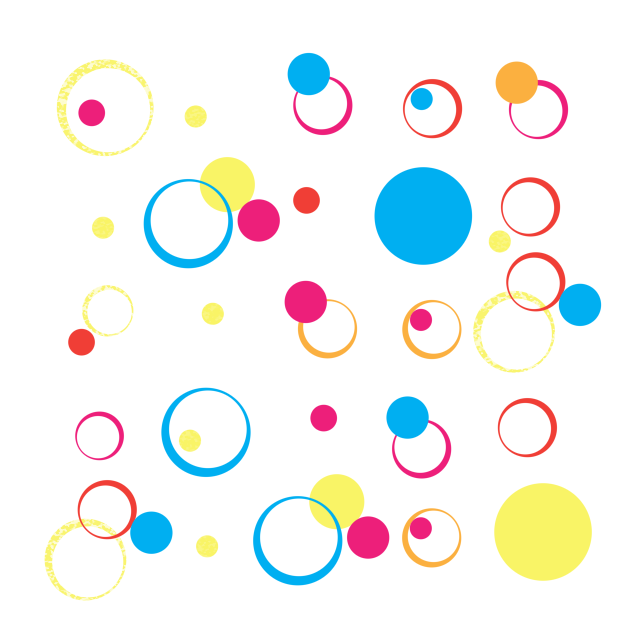
Give the GLSL for this pattern, as a three.js fragment shader.

```glsl
// Scattered bright discs and off-centre rings on white, in small clusters.
varying vec2 vUv;

const vec3 WHITE  = vec3(1.0);
const vec3 YELLOW = vec3(0.975, 0.955, 0.40);
const vec3 BLUE   = vec3(0.0, 0.685, 0.945);
const vec3 PINK   = vec3(0.93, 0.12, 0.48);
const vec3 RED    = vec3(0.94, 0.245, 0.21);
const vec3 ORANGE = vec3(0.985, 0.69, 0.25);

const float GRID = 5.0;         // clusters per side
const float MARGIN = 0.075;     // empty border
const float CELL = 0.17;        // cluster spacing
const float ROW_SHIFT = 0.026;  // shift shared by a row or column
const float JITTER = 0.016;     // shift of one cluster
const float DOT_JITTER = 0.05;  // shift of a lone dot
const float REACH = 0.15;       // farthest ink from a cluster centre
const float EDGE = 0.0011;      // half width of a smoothed edge
const float HOLE = 0.87;        // ring hole radius over ring radius
const float SHIFT = 0.08;       // hole shift over ring radius
const float GRAIN = 260.0;      // chalk grains across the canvas

const float RING = 0.0462;      // common radii
const float BIG_RING = 0.0697;
const float HUGE_DISC = 0.0762;
const float BALL = 0.033;
const float DOT = 0.0208;
const float SMALL_DOT = 0.0172;

vec3 ink = WHITE;

float hash(vec2 p) {
  vec3 q = fract(vec3(p.xyx) * 0.1031);
  q += dot(q, q.yzx + 33.33);
  return fract((q.x + q.y) * q.z);
}

float noise(vec2 p) {
  vec2 i = floor(p), f = fract(p);
  f = f * f * (3.0 - 2.0 * f);
  return mix(mix(hash(i), hash(i + vec2(1, 0)), f.x),
             mix(hash(i + vec2(0, 1)), hash(i + vec2(1, 1)), f.x), f.y);
}

// Chalk coverage: slanted pale flecks
float chalk() {
  vec2 p = vec2(vUv.x + 0.5 * vUv.y, vUv.y * 1.3 - 0.4 * vUv.x) * GRAIN;
  return smoothstep(0.2, 0.6, noise(p + 7.0));
}

void paint(float dist, vec3 colour, float cover) {
  ink = mix(ink, colour, cover * (1.0 - smoothstep(-EDGE, EDGE, dist)));
}

void disc(vec2 p, float r, vec3 colour) {
  paint(length(p) - r, colour, 1.0);
}

void chalkDot(vec2 p) {
  paint(length(p) - SMALL_DOT, YELLOW, mix(0.82, 1.0, chalk()));
}

// Ring whose band is widest towards the given direction
float ringDist(vec2 p, float r, vec2 wide) {
  return max(length(p) - r, HOLE * r - length(p + normalize(wide) * SHIFT * r));
}

void ring(vec2 p, float r, vec2 wide, vec3 colour) {
  paint(ringDist(p, r, wide), colour, 1.0);
}

void chalkRing(vec2 p, float r, vec2 wide) {
  paint(ringDist(p, r, wide), YELLOW, mix(0.3, 0.95, chalk()));
}

void largeCluster(vec2 p, float kind) {
  if (kind < 2.0) {           // chalk ring, red ring, blue ball
    chalkRing(p + vec2(0.036, 0.031), 0.0638, vec2(-0.6, 0.6));
    ring(p - vec2(-0.002, 0.047), RING, vec2(0.7, 0.6), RED);
    disc(p - vec2(0.067, 0.011), BALL, BLUE);
  } else if (kind < 4.0) {    // blue ring over yellow, pink ball
    disc(p - vec2(0.025, 0.044), 0.043, YELLOW);
    ring(p + vec2(0.036, 0.017), BIG_RING, vec2(-0.3, -0.9), BLUE);
    disc(p - vec2(0.074, -0.012), BALL, PINK);
  } else if (kind < 6.0) {    // huge disc
    disc(p, HUGE_DISC, kind < 5.0 ? YELLOW : BLUE);
  } else if (kind < 7.0) {    // blue ring holding a dot
    ring(p, BIG_RING, vec2(-0.5, -0.8), BLUE);
    chalkDot(p + vec2(0.025, 0.013));
  } else if (kind < 8.0) {    // chalk ring holding a dot
    chalkRing(p, 0.0755, vec2(-0.7, 0.6));
    disc(p + vec2(0.021, 0.008), DOT, PINK);
  } else if (kind < 10.0) {   // blue ball on pink ring
    ring(p + vec2(0.0, 0.018), RING, vec2(0.5, -0.6), PINK);
    disc(p - vec2(-0.022, 0.031), BALL, BLUE);
  } else if (kind < 11.0) {   // small chalk ring, red dot
    chalkRing(p - vec2(0.014, 0.018), 0.04, vec2(-0.8, 0.5));
    disc(p + vec2(0.027, 0.031), DOT, RED);
  } else {                    // ball on a ring
    bool warm = kind < 12.0;
    ring(p - vec2(0.008, -0.018), RING, warm ? vec2(0.7, 0.6) : vec2(-0.5, -0.7), warm ? PINK : ORANGE);
    disc(p - vec2(-0.026, 0.024), BALL, warm ? ORANGE : PINK);
  }
}

void smallCluster(vec2 p, float kind) {
  vec2 inner = p - vec2(-0.017, 0.015);
  if (kind < 2.0) {
    ring(p, RING, vec2(-0.7, -0.6), ORANGE);
    disc(inner, SMALL_DOT, PINK);
  } else if (kind < 5.0) {
    ring(p, RING, vec2(0.8, 0.4), RED);
    if (kind < 3.0) disc(inner, SMALL_DOT, BLUE);
    else if (kind > 3.5) chalkDot(p + vec2(0.048, 0.054));
  } else if (kind < 6.0) ring(p, 0.038, vec2(0.7, 0.6), PINK);
  else if (kind < 10.0) chalkDot(p);
  else disc(p, DOT, kind < 11.0 ? PINK : RED);
}

void main() {
  // Large and small clusters alternate; modular steps shuffle the kinds
  for (float row = 0.0; row < GRID; row++) {
    for (float col = 0.0; col < GRID; col++) {
      float index = row * GRID + col;
      float slot = floor(index * 0.5);
      bool large = mod(index, 2.0) < 0.5;
      float kind = large ? mod(slot * 2.0 + 0.1, 13.0) : mod(slot * 5.0 + 7.1, 12.0);
      float stray = !large && kind > 6.0 ? DOT_JITTER : JITTER;
      vec2 centre = MARGIN + CELL * (vec2(col, row) + 0.5)
        + ROW_SHIFT * (vec2(hash(vec2(row, 31.0)), hash(vec2(col, 57.0))) - 0.5)
        + stray * (vec2(hash(vec2(index, 3.0)), hash(vec2(index, 9.0))) - 0.5);
      vec2 p = vUv - centre;
      if (length(p) > REACH) continue;
      if (large) largeCluster(p, kind);
      else smallCluster(p, kind);
    }
  }
  gl_FragColor = vec4(ink, 1.0);
}
```
